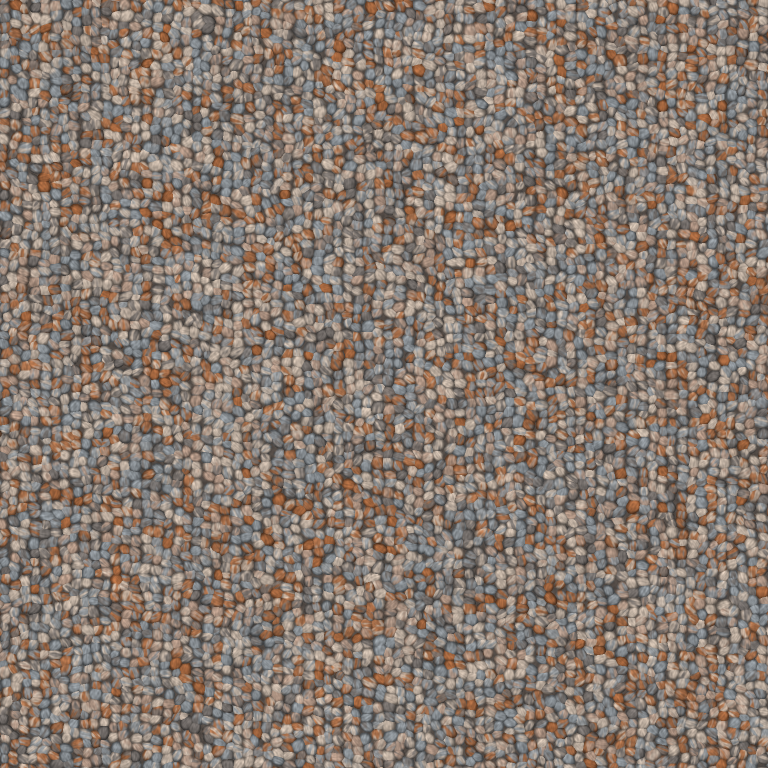
Reproduce this texture procedurally as a Shadertoy shader.

```glsl
// Looped-pile carpet in mixed cream, blue-grey, slate, beige and rust yarn.
// Jittered, leaning elliptical loops overlap in wavering columns; the tallest
// loop wins at each point and is shaded as a dome of two blended yarns.

const vec2 LOOP_GRID = vec2(76.0, 82.0);   // columns and rows across the canvas
const vec2 LOOP_RADIUS = vec2(0.64, 0.82); // in cells

const vec3 CREAM = vec3(0.79, 0.725, 0.665);
const vec3 BLUE_GREY = vec3(0.57, 0.595, 0.615);
const vec3 SLATE = vec3(0.48, 0.455, 0.44);
const vec3 BEIGE = vec3(0.72, 0.61, 0.54);
const vec3 RUST = vec3(0.67, 0.42, 0.26);
const vec3 GAP = vec3(0.32, 0.29, 0.27);

vec3 hash32(vec2 p) {
    vec3 q = fract(vec3(p.xyx) * vec3(0.1031, 0.1030, 0.0973));
    q += dot(q, q.yxz + 33.33);
    return fract((q.xxy + q.yzz) * q.zyx);
}

float cornerSlope(vec2 corner, vec2 offset) {
    float angle = 6.2832 * hash32(corner).x;
    return dot(vec2(cos(angle), sin(angle)), offset);
}

// Gradient noise, roughly -0.7 to 0.7
float gradientNoise(vec2 p) {
    vec2 i = floor(p), f = fract(p);
    vec2 u = f * f * f * (f * (f * 6.0 - 15.0) + 10.0);
    vec2 e = vec2(0.0, 1.0);
    return mix(mix(cornerSlope(i, f), cornerSlope(i + e.yx, f - e.yx), u.x),
               mix(cornerSlope(i + e, f - e), cornerSlope(i + 1.0, f - 1.0), u.x), u.y);
}

vec2 rotate(vec2 p, float angle) {
    float c = cos(angle), s = sin(angle);
    return vec2(c * p.x + s * p.y, c * p.y - s * p.x);
}

// Picks a yarn by its share, for a pick from 0 to 1
vec3 yarnColor(float pick) {
    if (pick < 0.28) return CREAM;
    if (pick < 0.56) return BLUE_GREY;
    if (pick < 0.71) return SLATE;
    if (pick < 0.84) return BEIGE;
    return RUST;
}

// Two yarns of one loop, laid side by side; runs of a column share a yarn
vec3 loopColor(vec2 cell, vec2 local) {
    vec3 picks = hash32(cell + 91.7);
    vec3 run = hash32(vec2(cell.x, floor(cell.y / 3.0)) + 417.3);
    vec3 mainYarn = yarnColor(picks.z < 0.25 ? run.x : picks.x);
    vec3 otherYarn = yarnColor(picks.y);
    vec2 twisted = rotate(local, mix(-0.7, 0.5, run.y));
    float strand = gradientNoise(twisted * vec2(1.6, 0.7) + cell * 7.31);
    vec3 color = mix(mainYarn, otherYarn, 0.12 + 0.75 * smoothstep(-0.1, 0.3, strand));
    float ply = gradientNoise(twisted * vec2(4.0, 1.2) + cell * 3.17 + 50.0);
    return color * (0.96 + 0.08 * picks.z + 0.20 * ply);
}

// Dome shading: dark rim, light falling from the upper left
float loopShade(vec2 local, float dist) {
    float rim = mix(0.52, 1.0, smoothstep(0.0, 0.5, 1.0 - dist));
    return rim * (0.93 + 0.10 * local.y - 0.05 * local.x);
}

vec3 carpet(vec2 uv) {
    vec2 p = uv * LOOP_GRID;
    p.x += 0.5 * gradientNoise(uv * vec2(16.0, 26.0));
    float column = floor(p.x);

    // Find the tallest loop over this point
    float bestHeight = -1.0, bestDist = 1.0;
    vec2 bestCell = vec2(0.0), bestLocal = vec2(0.0);
    for (int i = -1; i <= 1; i++) {
        float x = column + float(i);
        float y = p.y + hash32(vec2(x, 12.5)).x;
        for (int j = -1; j <= 1; j++) {
            vec2 cell = vec2(x, floor(y) + float(j));
            vec3 rnd = hash32(cell + 5.3);
            vec2 center = cell + 0.5 + (rnd.xy - 0.5) * vec2(0.40, 0.46);
            vec2 local = rotate(vec2(p.x, y) - center, (rnd.z - 0.4) * 2.2);
            local /= LOOP_RADIUS * (0.82 + 0.26 * fract(rnd.z * 7.0 + rnd.x));
            float dist = length(local);
            float height = 1.0 - dist * dist + 0.5 * fract(rnd.y * 9.0 + rnd.z);
            if (dist < 1.0 && height > bestHeight) {
                bestHeight = height;
                bestDist = dist;
                bestCell = cell;
                bestLocal = local;
            }
        }
    }

    vec3 color = GAP;
    if (bestHeight > 0.0)
        color = loopColor(bestCell, bestLocal) * loopShade(bestLocal, bestDist);

    // Stray fibres and faint broad wear
    float fibre = gradientNoise(uv * vec2(250.0, 190.0));
    float wear = gradientNoise(uv * vec2(16.0, 7.0) + 31.0);
    return color * (1.0 + 0.20 * fibre + 0.06 * wear);
}

void mainImage(out vec4 fragColor, in vec2 fragCoord) {
    // Average four samples per pixel for smooth edges
    vec3 sum = vec3(0.0);
    for (int k = 0; k < 4; k++) {
        vec2 shift = vec2(float(k % 2), float(k / 2)) * 0.5 - 0.25;
        sum += carpet((fragCoord + shift) / iResolution.y);
    }
    fragColor = vec4(sum / 4.0, 1.0);
}
```
